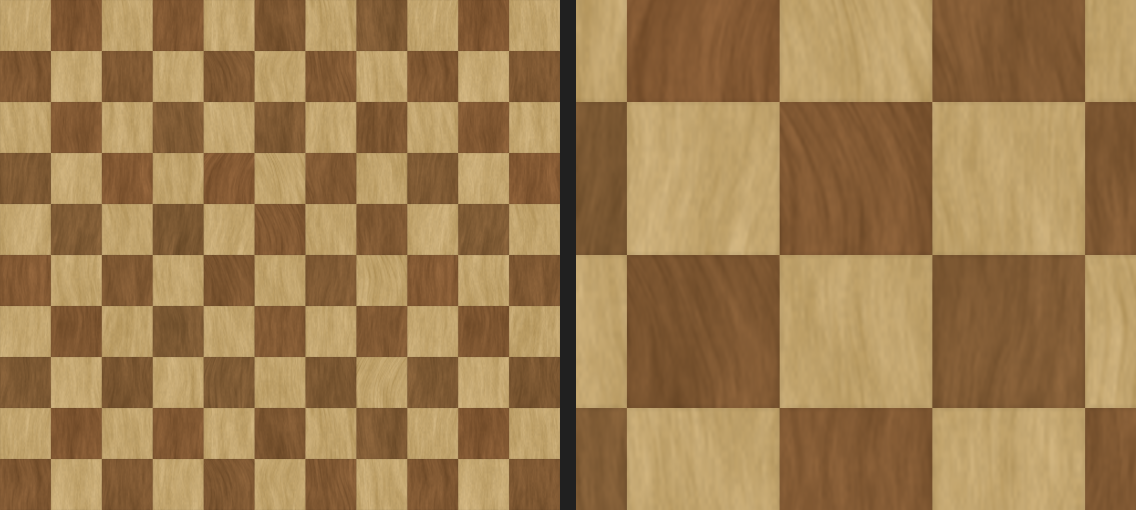
Left, the full canvas; right, a detail of the centre.
A Shadertoy shader for this pattern:

```glsl
const vec2 BOARD_CELLS = vec2(11.0, 10.0);
const float TILE_PERIOD = 8.0;

const vec3 MAPLE_DEEP = vec3(0.69, 0.57, 0.345);
const vec3 MAPLE_PALE = vec3(0.83, 0.72, 0.515);
const vec3 WALNUT_DEEP = vec3(0.405, 0.275, 0.145);
const vec3 WALNUT_PALE = vec3(0.575, 0.408, 0.245);

// Integer hash of a lattice point, returned in 0..1
float hash(vec2 p) {
    uvec2 q = uvec2(ivec2(floor(p)));
    uint h = q.x * 1597334677u ^ q.y * 3812015801u;
    h = (h ^ (h >> 15)) * 2246822519u;
    h = (h ^ (h >> 13)) * 3266489917u;
    return float((h ^ (h >> 16)) >> 8) / 16777216.0;
}

float valueNoise(vec2 p) {
    vec2 i = floor(p);
    vec2 f = fract(p);
    f = f * f * (3.0 - 2.0 * f);
    float low = mix(hash(i), hash(i + vec2(1.0, 0.0)), f.x);
    float high = mix(hash(i + vec2(0.0, 1.0)), hash(i + vec2(1.0, 1.0)), f.x);
    return mix(low, high, f.y);
}

// Vertical streaks, with a different lean and bow for every tile
float woodGrain(vec2 p, vec2 tile) {
    vec2 offset = 64.0 + tile * vec2(131.0, 173.0);
    float lean = hash(tile + 19.0) - 0.5;
    float figured = step(0.78, hash(tile + 47.0));
    float rise = p.y - 0.5;

    p.x += 0.22 * lean * rise + figured * lean * (0.5 * rise + 0.9 * rise * rise);
    p.x += 0.14 * (valueNoise(p * vec2(2.0, 1.6) + offset) - 0.5);

    // Layers from broad bands down to fibres
    float grain = 0.0;
    float weight = 0.36;
    vec2 stretch = vec2(5.0, 0.7);
    for (int i = 0; i < 4; i++) {
        grain += weight * (valueNoise(p * stretch + offset) - 0.5);
        stretch *= vec2(1.95, 2.1);
        offset += 29.0;
        weight *= 0.88;
    }

    // Sparse dark growth lines
    float rings = p.x * 9.0 + 2.5 * valueNoise(p * vec2(3.0, 0.8) + offset);
    float line = smoothstep(0.3, 0.0, abs(fract(rings) - 0.5));
    float patches = valueNoise(p * vec2(4.0, 2.0) + offset + 31.0);
    return 0.54 + grain - 0.2 * line * patches * (0.5 + figured);
}

// Signed distance to the nearest joint, negative in even cells
vec2 jointDistance(vec2 p) {
    return abs(fract(p * 0.5 + 0.25) * 2.0 - 1.0) - 0.5;
}

void mainImage(out vec4 fragColor, in vec2 fragCoord) {
    vec2 board = fragCoord / iResolution.xy * BOARD_CELLS;
    vec2 pixel = BOARD_CELLS / iResolution.xy;
    vec2 tile = mod(floor(board), TILE_PERIOD);

    // Antialiased checker
    vec2 joint = jointDistance(board);
    vec2 side = clamp(joint / (0.5 * pixel), -1.0, 1.0);
    float maple = 0.5 - 0.5 * side.x * side.y;

    // Wood tones
    float tone = 0.12 * (hash(tile + 83.0) - 0.5);
    float grain = clamp(woodGrain(fract(board), tile) + tone, 0.0, 1.0);
    vec3 walnut = mix(WALNUT_DEEP, WALNUT_PALE, grain);
    walnut += vec3(0.025, -0.004, -0.004) * (hash(tile + 109.0) - 0.4);
    vec3 color = mix(walnut, mix(MAPLE_DEEP, MAPLE_PALE, grain), maple);

    // Fine pores and softly shaded joints
    color *= 1.0 + 0.045 * (valueNoise(board * vec2(46.0, 23.0) + 300.0) - 0.5);
    float edge = min(abs(joint.x), abs(joint.y));
    color *= 1.0 - 0.04 * smoothstep(0.035, 0.0, edge);

    fragColor = vec4(color, 1.0);
}
```
